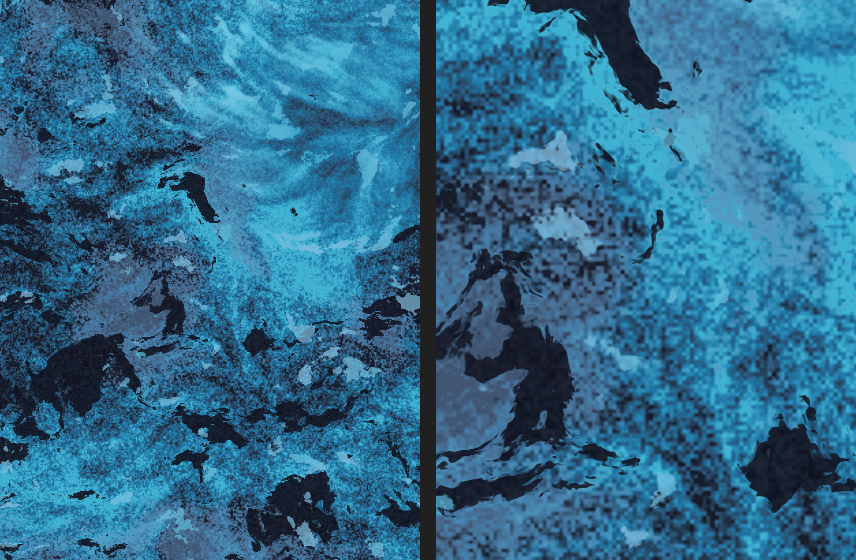
Left, the full canvas; right, a detail of the centre.
Reproduce this texture procedurally as a WebGL 2 fragment shader.

```glsl
#version 300 es
precision highp float;

uniform vec2 u_resolution;
out vec4 fragColor;

float hash(vec2 cell) {
    vec3 h = fract(vec3(cell.xyx) * 0.1031);
    h += dot(h, h.yzx + 33.33);
    return fract((h.x + h.y) * h.z);
}

float noise(vec2 p) {
    vec2 cell = floor(p), f = fract(p);
    f = f * f * (3.0 - 2.0 * f);
    float low = mix(hash(cell), hash(cell + vec2(1, 0)), f.x);
    float high = mix(hash(cell + vec2(0, 1)), hash(cell + vec2(1, 1)), f.x);
    return mix(low, high, f.y);
}

// Layered noise, centred on zero with a spread close to one
float fbm(vec2 p, float gain) {
    float sum = 0.0, amplitude = 1.0;
    for (int i = 0; i < 6; i++) {
        sum += amplitude * (noise(p) - 0.5);
        p = mat2(1.6, 1.2, -1.2, 1.6) * p + 17.3;
        amplitude *= gain;
    }
    return sum * 4.1;
}

float blob(vec2 p, vec2 centre, vec2 radius) {
    vec2 d = (p - centre) / radius;
    return exp(-dot(d, d));
}

float flowAngle(vec2 p, float calm) {
    float drift = (noise(p * 5.0 + 3.7) - 0.5) * 3.6;
    return drift + mix(-0.35, 0.75, calm);
}

// Bristle marks: fine noise averaged along the flow
float bristles(vec2 p, float calm) {
    float sum = 0.0;
    for (int side = -1; side <= 1; side += 2) {
        vec2 q = p;
        for (int i = 0; i < 7; i++) {
            float angle = flowAngle(q, calm);
            q += float(side) * 0.005 * vec2(cos(angle), sin(angle));
            sum += noise(q * 120.0) + noise(q * 48.0 + 9.1) - 1.0;
        }
    }
    return sum / 14.0 * 7.5;
}

vec3 paintRamp(float tone) {
    const vec3 colours[6] = vec3[6](
        vec3(0.09, 0.11, 0.17), vec3(0.14, 0.25, 0.35), vec3(0.16, 0.35, 0.49),
        vec3(0.12, 0.45, 0.63), vec3(0.17, 0.55, 0.71), vec3(0.25, 0.70, 0.83));
    const float stops[6] = float[6](-1.6, -0.95, -0.4, 0.12, 0.7, 1.5);
    vec3 colour = colours[0];
    for (int i = 1; i < 6; i++) {
        float blend = clamp((tone - stops[i - 1]) / (stops[i] - stops[i - 1]), 0.0, 1.0);
        colour = mix(colour, colours[i], blend);
    }
    return colour;
}

void main() {
    vec2 p = gl_FragCoord.xy / u_resolution.y;
    vec2 warp = vec2(fbm(p * 6.0 + 2.0, 0.5), fbm(p * 6.0 + 41.0, 0.5));
    vec2 q = p + 0.022 * warp;

    // Broad composition
    float calm = smoothstep(0.2, 0.8, blob(q, vec2(0.64, 0.8), vec2(0.27, 0.26)));
    float swirl = blob(q, vec2(0.43, 0.92), vec2(0.11, 0.12));
    float light = swirl * 1.3 + 0.8 * blob(q, vec2(0.55, 0.56), vec2(0.13, 0.07))
                + 0.5 * blob(q, vec2(0.54, 0.73), vec2(0.14, 0.1));
    float shade = blob(q, vec2(0.29, 0.5), vec2(0.07, 0.11))
                + 0.7 * blob(q, vec2(0.03, 0.58), vec2(0.12, 0.12))
                + 0.7 * blob(q, vec2(0.16, 0.97), vec2(0.16, 0.07))
                + blob(q, vec2(0.72, 0.47), vec2(0.1, 0.08))
                + 0.7 * blob(q, vec2(0.12, 0.3), vec2(0.2, 0.09))
                + 0.7 * blob(q, vec2(0.6, 0.1), vec2(0.22, 0.06));

    // Paint body, bristles and glittering grain
    float broad = fbm(q * vec2(5.0, 6.5) + 11.0, 0.55);
    float ragged = fbm(q * vec2(17.0, 24.0) + 5.0, 0.68);
    float marks = bristles(p + 0.006 * warp, calm);
    float grain = (noise(p * 410.0) + 0.6 * noise(p * 210.0 + 7.0) - 0.8) * 4.3;
    float tone = 0.12 + 0.5 * broad + 0.32 * marks + 0.85 * light - 0.5 * shade;
    tone += mix(0.3, 0.08, calm) * ragged + mix(0.46, 0.18, calm) * grain;
    vec3 colour = paintRamp(tone);

    // Dusty lavender veils
    float veil = fbm(q * 4.5 + 63.0, 0.6) + 0.7 * blob(q, vec2(0.06, 0.44), vec2(0.15, 0.07));
    veil = smoothstep(0.5, 1.9, veil + 0.35 * grain) * (1.0 - 0.7 * calm);
    colour = mix(colour, vec3(0.38, 0.52, 0.68), 0.55 * veil);

    // Bare black patches with torn edges
    float torn = 0.75 * fbm(q * vec2(8.0, 12.0) + 29.0, 0.6) + 0.4 * ragged + 0.22 * marks;
    torn += 0.95 * shade - 1.2 * calm - light + 0.06 * grain;
    float bare = smoothstep(1.25, 1.5, torn);
    colour = mix(colour, vec3(0.075, 0.085, 0.14) + 0.012 * grain, 0.94 * bare);

    // Pale dabs and dragged highlights
    float dabs = 0.8 * fbm(q * vec2(21.0, 26.0) + 83.0, 0.55) + 0.5 * marks + 0.5 * light;
    float dab = smoothstep(1.5, 1.85, dabs + 0.08 * grain);
    vec3 pale = mix(vec3(0.27, 0.72, 0.83), vec3(0.55, 0.75, 0.88), noise(q * 14.0));
    colour = mix(colour, pale, 0.7 * dab);
    float sheen = swirl * smoothstep(-0.2, 1.6, marks + 0.4 * broad);
    colour = mix(colour, vec3(0.52, 0.82, 0.91), 0.7 * sheen);

    fragColor = vec4(clamp(colour, 0.0, 1.0), 1.0);
}
```
